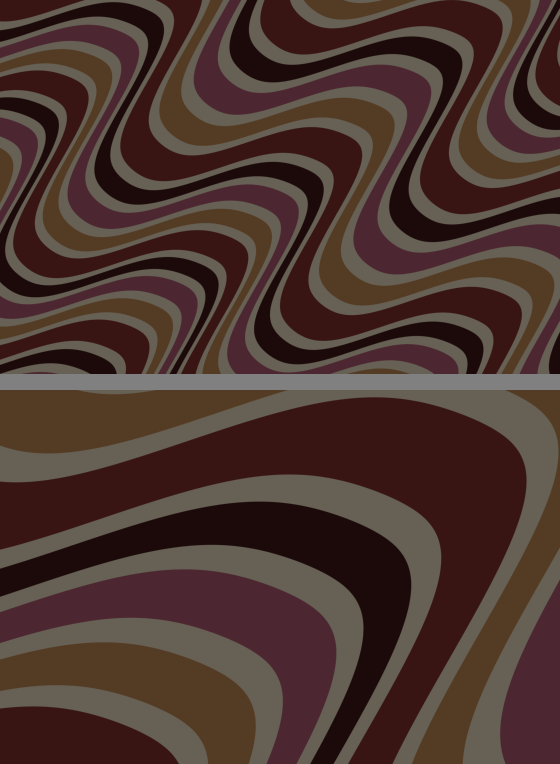
Top, the full canvas; bottom, a detail of the centre.
Give the GLSL for this pattern, as a WebGL 1 fragment shader.

```glsl
precision highp float;

uniform vec2 u_resolution;

const float TAU = 6.2831853;

// Lengths are in canvas heights
const float WAVE_PERIOD = 0.854;
const float WAVE_START = 0.805;
const float WAVE_HEIGHT = 0.265;
const float WAVE_DRIFT = 0.05;
const float GROUP_SPACING = 0.596;
const float GROUP_OFFSET = 0.143;
const float SWELL_HEIGHT = 0.070;
const float SWELL_PERIOD = 2.148;
const float SWELL_START = -0.072;

// Center and half width of each band, as a share of its group
const vec2 BLACK_SPAN = vec2(0.00, 0.068);
const vec2 PLUM_SPAN = vec2(0.23, 0.082);
const vec2 BROWN_SPAN = vec2(0.475, 0.077);
const vec2 MAROON_SPAN = vec2(0.74, 0.110);

const vec3 GREY = vec3(0.40, 0.38, 0.33);
const vec3 BLACK = vec3(0.11, 0.04, 0.04);
const vec3 PLUM = vec3(0.30, 0.15, 0.19);
const vec3 BROWN = vec3(0.33, 0.23, 0.14);
const vec3 MAROON = vec3(0.22, 0.08, 0.07);

// Skewed cosine: slow fall, steep rise
float skewedWave(float cycles) {
    float a = TAU * cycles;
    float bend = -0.03 + 0.035 * cos(a) - 0.03 * sin(2.0 * a);
    return cos(a + TAU * bend);
}

// Band coordinate: rises by one per group of four bands
float bandField(vec2 p) {
    float along = p.x + 1.0 - p.y;
    float across = 1.0 - p.y - p.x;
    float cycles = (along - WAVE_START + WAVE_DRIFT * across) / WAVE_PERIOD;
    float level = across - WAVE_HEIGHT * skewedWave(cycles);

    // Slow swell makes some groups wider than others
    float swell = SWELL_HEIGHT * cos(TAU * (level - SWELL_START) / SWELL_PERIOD);
    return (level + GROUP_OFFSET - swell) / GROUP_SPACING;
}

float bandCover(float field, vec2 span, float blur) {
    float edge = abs(fract(field - span.x + 0.5) - 0.5) - span.y;
    return 1.0 - smoothstep(-blur, blur, edge);
}

void main() {
    float pixel = 1.0 / u_resolution.y;
    vec2 p = gl_FragCoord.xy * pixel;
    float field = bandField(p);

    // Edge softness from the local slope
    vec2 slope = vec2(bandField(p + vec2(pixel, 0.0)),
                      bandField(p + vec2(0.0, pixel))) - field;
    float blur = 0.75 * length(slope) + 1e-5;

    // Colored bands over the grey ground
    vec3 color = GREY;
    color = mix(color, BLACK, bandCover(field, BLACK_SPAN, blur));
    color = mix(color, PLUM, bandCover(field, PLUM_SPAN, blur));
    color = mix(color, BROWN, bandCover(field, BROWN_SPAN, blur));
    color = mix(color, MAROON, bandCover(field, MAROON_SPAN, blur));

    gl_FragColor = vec4(color, 1.0);
}
```
